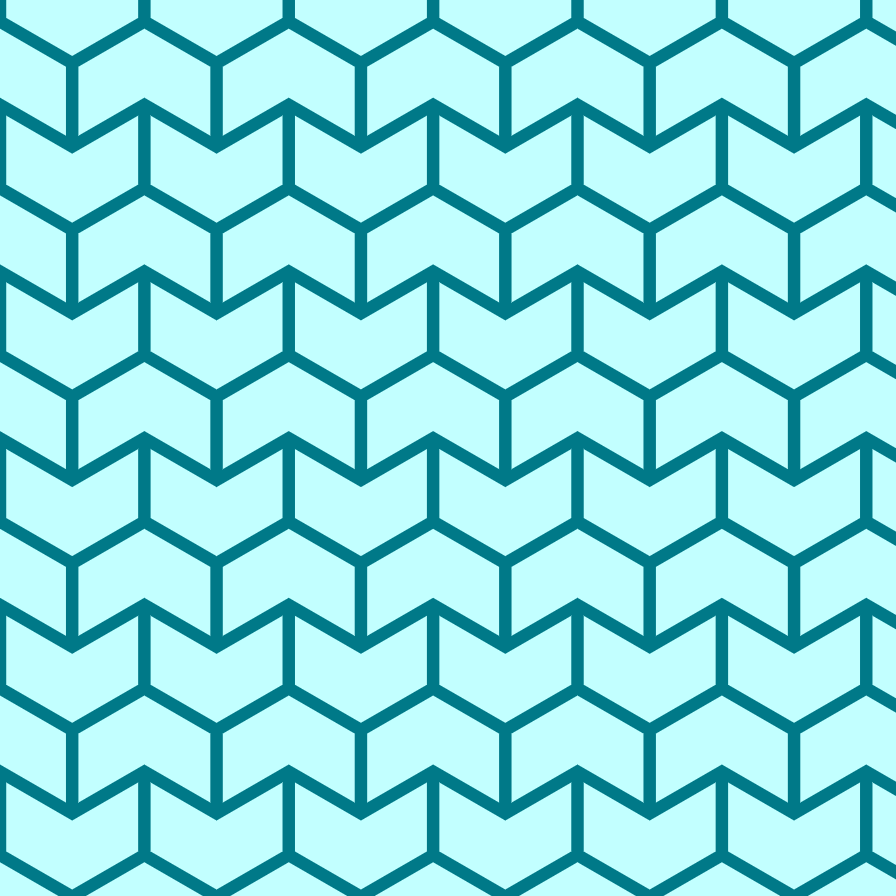
A WebGL 2 fragment shader for this pattern:

```glsl
#version 300 es
precision highp float;
// Interlocking chevron tiles: zigzag rows joined by staggered uprights.

#define COLUMNS 6.206       // chevrons across the canvas
#define LINE_WIDTH 0.0139   // stroke width, in canvas units
#define BASE_Y -0.0008      // height of the lowest zigzag's valleys
#define TILE_COLOR vec3(0.76, 1.0, 1.0)
#define LINE_COLOR vec3(0.0, 0.475, 0.535)

uniform vec2 u_resolution;
out vec4 fragColor;

const float TAN_30 = 0.57735;
const float COS_30 = 0.866025;

// Distance to the nearest stroke centre line.
float chevronDistance(vec2 p) {
    float pitch = 1.0 / COLUMNS;
    float rowHeight = pitch * TAN_30;

    // Horizontal distances to the nearest valley and peak.
    float toValley = abs(fract(p.x / pitch) - 0.5) * pitch;
    float toPeak = 0.5 * pitch - toValley;

    // Straighten the zigzags into evenly spaced rows.
    float row = (p.y - BASE_Y - toValley * TAN_30) / rowHeight;
    float toZigzag = abs(row - round(row)) * rowHeight * COS_30;

    // Uprights alternate between peaks and valleys.
    float toUpright = mod(floor(row), 2.0) < 0.5 ? toPeak : toValley;
    return min(toZigzag, toUpright);
}

void main() {
    float scale = min(u_resolution.x, u_resolution.y);
    vec2 p = gl_FragCoord.xy / scale;
    float edge = chevronDistance(p) - 0.5 * LINE_WIDTH;

    // One-pixel smooth coverage.
    float ink = clamp(0.5 - edge * scale, 0.0, 1.0);
    fragColor = vec4(mix(TILE_COLOR, LINE_COLOR, ink), 1.0);
}
```
